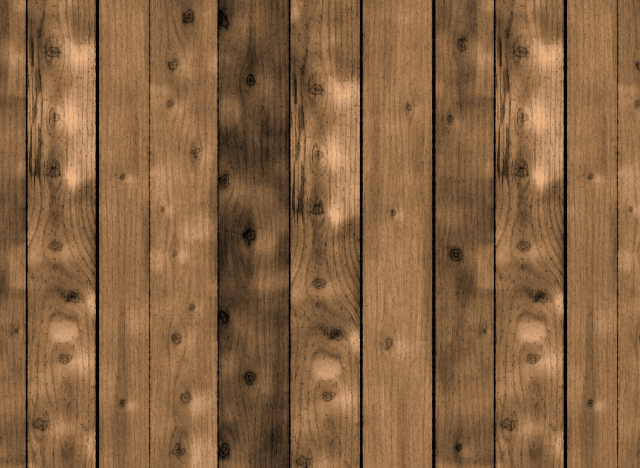
This texture is drawn by a Shadertoy shader. Its source:

```glsl
// Weathered wooden planks: a square tile of seven boards of uneven width, repeating sideways.
// Each board has its own tone; hashed knots bend a stretched-noise grain around them,
// then stains, bleached patches, pits and straight dark gaps are laid over it.

const float EDGES[8] = float[8](0.0, 0.151, 0.263, 0.409, 0.562, 0.715, 0.870, 1.0);
const float GAPS[8] = float[8](0.0016, 0.0034, 0.0004, 0.0009, 0.0015, 0.0026, 0.0032, 0.0016);
const float TONES[7] = float[7](0.54, 0.585, 0.58, 0.35, 0.52, 0.63, 0.48);
const float STAINS[7] = float[7](0.32, 0.10, 0.22, 0.30, 0.32, 0.08, 0.28);
const int KNOTS[7] = int[7](7, 2, 10, 7, 7, 3, 5);

float hash(vec2 p) {
    vec3 q = fract(vec3(p.xyx) * 0.1031);
    q += dot(q, q.yzx + 33.33);
    return fract((q.x + q.y) * q.z);
}

float noise(vec2 p) {
    vec2 i = floor(p), f = fract(p);
    f = f * f * (3.0 - 2.0 * f);
    return mix(mix(hash(i), hash(i + vec2(1, 0)), f.x),
               mix(hash(i + vec2(0, 1)), hash(i + vec2(1, 1)), f.x), f.y);
}

float fbm(vec2 p) {
    float sum = 0.0, amp = 0.5;
    for (int i = 0; i < 4; i++) {
        sum += amp * noise(p);
        p = p * 2.03 + 17.0;
        amp *= 0.5;
    }
    return sum / 0.9375;
}

// Warm brown ramp indexed by its red value
vec3 woodColor(float v) {
    v = clamp(v, 0.035, 0.92);
    return v * vec3(1.0, 0.735, 0.48) + vec3(0.0, 0.025, 0.065) * smoothstep(0.58, 0.78, v);
}

void mainImage(out vec4 fragColor, in vec2 fragCoord) {
    float pixel = 1.0 / iResolution.y;
    vec2 uv = fragCoord * pixel;
    vec2 tile = vec2(fract(uv.x - 0.057), uv.y);

    // Find the board; the fifth is the first one slid downward
    int id = 0;
    for (int i = 1; i < 7; i++) if (tile.x > EDGES[i]) id = i;
    bool rough = id == 0 || id == 4;
    float seed = rough ? 0.0 : float(id);
    float width = EDGES[id + 1] - EDGES[id];
    vec2 p = vec2(tile.x - EDGES[id], tile.y + (id == 4 ? 0.08 : 0.0));
    vec2 s = p + vec2(seed * 7.3 + 2.0, seed * 3.1 + 5.0);

    // Knots: dark ringed cores with a pale shoulder, bending the grain coordinate
    float grainX = p.x + 0.016 * (noise(s * vec2(9.0, 3.0)) - 0.5);
    float knotShade = 0.0;
    for (int i = 0; i < KNOTS[id]; i++) {
        float n = float(i);
        float across = mix(0.15, 0.85, hash(vec2(n + 1.0, seed + 11.0)));
        if (id == 3) across = i % 2 == 0 ? 0.08 : 0.45;
        float up = (n + 0.2 + 0.6 * hash(vec2(n + 3.0, seed + 29.0))) / float(KNOTS[id]);
        float size = hash(vec2(n + 7.0, seed + 43.0));
        float r = id == 3 ? mix(0.013, 0.018, size) : mix(0.006, 0.016, size * size);
        if (rough) r = mix(0.009, 0.017, size);
        vec2 d = vec2(p.x - across * width, fract(p.y - up + 0.5) - 0.5);
        vec2 e = d * (rough ? vec2(0.75, 1.1) : vec2(1.0, 0.85));
        float dist = length(e) / r + 1.1 * (fbm(s * 85.0) - 0.5);
        grainX -= d.x * 2.0 * r * r / (dot(d * d, vec2(1.0, 0.2)) + r * r);
        vec2 shoulder = (e - vec2(1.8, -0.6) * r) / r;
        knotShade += 0.17 * exp(-0.3 * dot(shoulder, shoulder));
        knotShade -= 0.10 * exp(-0.22 * dist * dist);
        float core = 1.0 - smoothstep(0.4, 1.3, dist);
        knotShade -= core * (0.17 + 0.08 * sin(dist * 12.0));
    }

    // Nested long ovals on the lower part of the rough boards
    if (rough) {
        float oval = length(vec2(grainX - 0.078, (p.y - 0.14) * 0.16));
        grainX = mix(oval, grainX, smoothstep(0.32, 0.58, p.y));
    }

    // Grain: sparse growth lines, broad streaks, fine fibres and pits
    float wander = fbm(s * vec2(14.0, 3.0));
    float growth = pow(0.5 + 0.5 * sin(grainX * 520.0 + wander * 8.0), 4.0);
    float streak = noise(vec2(grainX * 130.0 + seed * 31.0, s.y * 3.5));
    float fibre = noise(vec2(grainX * 480.0 + seed * 57.0, s.y * 35.0));
    float pit = smoothstep(0.74, 0.9, noise(s * vec2(310.0, 150.0)));
    float v = TONES[id] + knotShade;
    v -= (rough ? 0.09 : 0.05) * (0.4 + 1.2 * noise(s * vec2(30.0, 9.0))) * (growth - 0.27);
    v += 0.05 * (streak - 0.5) + 0.075 * (fibre - 0.5);
    v += 0.08 * (noise(s * vec2(340.0, 260.0)) - 0.5) - (rough ? 0.11 : 0.06) * pit;

    // Cloudy stains, glossy cross bands and faint long smears
    v += STAINS[id] * 1.1 * (fbm(s * vec2(9.0, 12.0)) - 0.5);
    v += STAINS[id] * 0.5 * smoothstep(0.6, 0.9, noise(s * vec2(13.0, 17.0)));
    v -= 0.10 * smoothstep(0.6, 0.9, noise(s * vec2(34.0, 5.0)));

    // Bleached right side, cracked left side and shadowed ends of the rough boards
    if (rough) {
        float wobble = 0.07 * (fbm(s * vec2(28.0, 13.0)) - 0.5);
        float band = 1.0 - smoothstep(0.13, 0.16, abs(p.y - 0.76 + wobble));
        float side = smoothstep(0.3, 0.75, p.x / width + wobble * 3.0);
        v += band * side * (0.12 + 0.14 * fbm(s * vec2(30.0, 10.0)));
        float crack = smoothstep(0.55, 0.78, noise(vec2(grainX * 260.0, s.y * 17.0)));
        v -= 0.25 * band * crack * (1.0 - side);
        v -= 0.13 * exp(-pow((p.y - 0.58 + wobble) / 0.022, 2.0)) * (0.3 + 0.7 * side);
        v -= 0.11 * exp(-pow((p.y - 0.94 + wobble) / 0.025, 2.0));
        v += 0.10 * smoothstep(0.17, 0.21, p.y + wobble) * (1.0 - smoothstep(0.22, 0.33, p.y));
    }

    // Worn board edges and straight dark gaps
    float gap = 0.0;
    for (int i = 0; i < 8; i++) {
        float ragged = 0.0009 * (noise(vec2(tile.y * 190.0, float(i % 7) * 9.0)) - 0.5);
        float d = abs(tile.x - EDGES[i]) - GAPS[i] + ragged;
        v -= 0.09 * exp(-max(d, 0.0) / 0.003);
        gap = max(gap, 1.0 - smoothstep(-0.5 * pixel, 0.7 * pixel, d));
    }
    fragColor = vec4(mix(woodColor(v), vec3(0.03, 0.02, 0.015), gap), 1.0);
}
```
